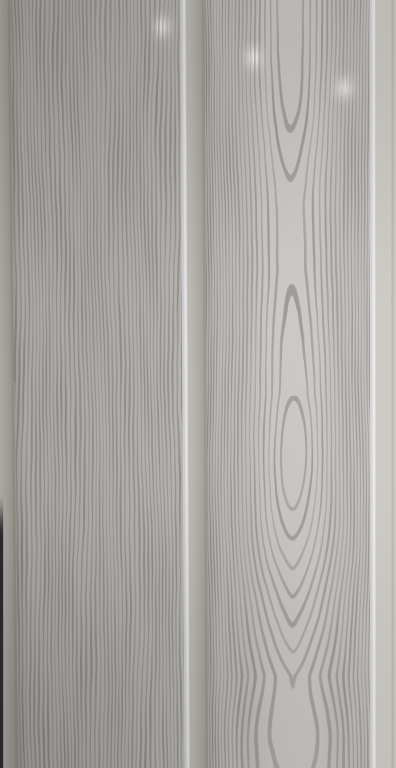
Give the GLSL for this texture, as a Shadertoy shader.

```glsl
float hash(float n) { return fract(sin(n * 12.9898) * 43758.5453); }

// Layered sines that bend the grain slowly along its length
float sway(vec2 p) {
    return sin(p.y * 7.0 + p.x * 9.0) * 0.5
         + sin(p.y * 17.0 - p.x * 21.0 + 1.3) * 0.25
         + sin(p.y * 41.0 + p.x * 38.0 + 4.0) * 0.1
         + sin(p.y * 97.0 - p.x * 75.0) * 0.05;
}

// Straight grain, counted in lines across the board
float straightGrain(vec2 p) {
    return p.x * 100.0 + 0.75 * sway(p) + 0.35 * sin(p.x * 47.0 + p.y * 5.0);
}

// Radius from the heart of the board: closed rings, pointed arches, open top
float heartRadius(vec2 p) {
    p.x += 0.005 * sway(p) - 0.218;
    float up = p.y - 0.41;
    float down = max(-up, 0.0);
    float above = min(min(0.45 * up, 0.024 + 0.13 * up), 0.055);
    above -= 0.045 * smoothstep(0.72, 0.95, p.y);
    float below = min(0.47 * down - 0.3 * down * down, 0.111);
    below += 0.06 * max(down - 0.29, 0.0);
    float h = max(up > 0.0 ? above : below, 0.0) * exp(-p.x * p.x / 0.03);
    float pointed = smoothstep(0.05, 0.2, down) - smoothstep(0.28, 0.38, down);
    float k = mix(1.9, 1.5, pointed);
    return pow(pow(abs(p.x) + 1e-4, k) + pow(h + 1e-4, k), 1.0 / k);
}

// Coverage of the line nearest to phase n, with breaks and uneven width
float grainLine(float n, float halfWidth, float blur, float y, float seed) {
    float id = floor(n + 0.5);
    float r = hash(id + seed);
    float wear = 0.5 + 0.5 * sin(y * (13.0 + 18.0 * r) + r * 40.0);
    float w = halfWidth * (0.8 + 0.4 * wear);
    float soft = clamp(blur, 0.03, 0.5) * 0.7;
    float cover = 1.0 - smoothstep(w - soft, w + soft, abs(n - id));
    return cover * (0.55 + 0.45 * mix(wear, r, 0.5));
}

// Soft-edged interval
float band(float x, float a, float b, float soft) {
    return smoothstep(a - soft, a + soft, x) - smoothstep(b - soft, b + soft, x);
}

void mainImage(out vec4 fragColor, in vec2 fragCoord) {
    vec2 uv = fragCoord / iResolution.xy;
    float px = 0.7 / iResolution.x;

    // Boards repeat across, leaning slightly towards the lower right
    float x = uv.x - 0.02 * (1.0 - uv.y) * (1.0 - uv.x);
    float column = (x - 0.027) / 0.49;
    float board = floor(column);
    vec2 p = vec2((column - board) * 0.49, uv.y);
    float second = step(0.5, board);

    // Grain of the two kinds of board; lines thin out where rings spread apart
    float n1 = straightGrain(p);
    float r = heartRadius(p);
    float n2 = 0.35 + r * 40.0 + 260.0 * r * r + 0.15 * sway(p * 1.7);
    float blur2 = fwidth(n2);
    float side = smoothstep(0.05, 0.13, abs(p.x - 0.218));
    float crowding = clamp(blur2 * iResolution.x / 50.0, 0.0, 1.0);
    float width2 = mix(0.13, 0.19, side) * mix(0.4, 1.0, crowding);
    float plain = grainLine(n1, 0.19, fwidth(n1), p.y, 3.0);
    float rings = grainLine(n2, width2, blur2, p.y, 17.0);
    rings *= smoothstep(1.3, 1.6, n2);
    float grain = mix(plain, rings, second);

    // Painted wood
    vec3 wood = vec3(0.74, 0.73, 0.717) + 0.012 * sway(p * 0.6 + board);
    wood += second * mix(0.045, 0.01, side);
    vec3 color = mix(wood, vec3(0.49, 0.475, 0.45), grain * 0.6);
    color *= 1.0 - 0.07 * (1.0 - smoothstep(0.0, 0.03, p.x));

    // Groove, two-tone bevel and shadow line, measured from the board's edge
    float q = p.x - 0.428 + 0.011 * second;
    vec3 groove = mix(vec3(0.76, 0.75, 0.73), vec3(0.67, 0.65, 0.62),
                      smoothstep(0.015, 0.06, q) * (1.0 - second));
    groove += 0.04 * second;
    color = mix(color, groove, smoothstep(-px, px, q));
    color = mix(color, vec3(0.83, 0.83, 0.83), band(q, 0.0, 0.014, px));
    color = mix(color, vec3(0.91, 0.91, 0.92), band(q, 0.006, 0.013, px));
    color *= 1.0 - 0.07 * band(q, 0.054, 0.061, px);

    // Room light: dimmer at the left, the top and the lower corner
    color *= 0.90 + 0.11 * smoothstep(0.0, 0.8, uv.x);
    color *= 1.0 - 0.08 * smoothstep(0.55, 1.0, uv.y);
    color *= 1.0 - 0.13 * smoothstep(0.45, 0.0, uv.y) * (1.0 - 0.6 * uv.x);

    // Striped lamp reflections
    for (int i = 0; i < 3; i++) {
        float k = float(i);
        vec2 d = (uv - vec2(0.41 + 0.23 * k, 0.965 - 0.04 * k)) / vec2(0.022, 0.014);
        float stripes = 0.7 + 0.3 * sin(uv.x * 700.0);
        color += 0.2 * exp(-dot(d, d)) * stripes;
    }

    // Dark gap at the lower left edge
    float gap = (1.0 - smoothstep(0.008 - px, 0.008 + px, uv.x)) * smoothstep(0.36, 0.3, uv.y);
    color = mix(color, vec3(0.16, 0.16, 0.17), gap);

    fragColor = vec4(clamp(color, 0.0, 1.0), 1.0);
}
```
